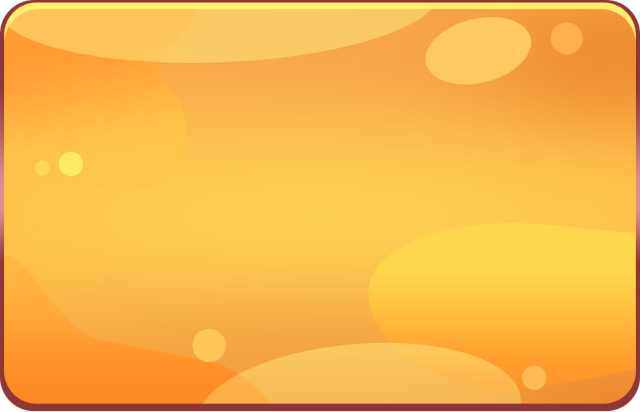
Give the GLSL for this background, as a WebGL 2 fragment shader.

```glsl
#version 300 es
precision highp float;
// Glossy amber panel with wavy blobs, soft bubbles and a maroon metallic frame.
uniform vec2 u_resolution;
out vec4 fragColor;

// Bubbles: centre, radius and brightness.
const vec4 BUBBLES[5] = vec4[5](
    vec4(680.0, 46.0, 19.0, 0.0), vec4(251.0, 415.0, 20.0, 0.4), vec4(641.0, 454.0, 14.5, 0.2),
    vec4(85.0, 197.0, 14.5, 1.0), vec4(51.0, 202.0, 9.0, 0.65));

// Smooth coverage of the region where d < 0.
float cover(float d) {
    return clamp(0.5 - d / max(fwidth(d), 0.0001), 0.0, 1.0);
}

float ellipse(vec2 q, vec2 radii) {
    return length(q / radii) - 1.0;
}

float roundBox(vec2 p, vec2 low, vec2 high, float radius) {
    vec2 q = abs(p - 0.5 * (low + high)) - 0.5 * (high - low) + radius;
    return length(max(q, 0.0)) + min(max(q.x, q.y), 0.0) - radius;
}

// Upper left blob: a round lobe joined to a wavy sheet.
float lobeBlob(vec2 p) {
    float right = 235.0 - 45.0 * smoothstep(10.0, 85.0, p.y)
                + 22.0 * smoothstep(82.0, 120.0, p.y);
    float lower = 188.0 + 22.0 * smoothstep(30.0, 110.0, p.x)
                - 60.0 * smoothstep(130.0, 210.0, p.x);
    float sheet = max(p.x - right, p.y - lower);
    return min(sheet, length(p - vec2(148.0, 155.0)) - 75.0);
}

// Lower left hill, falling away to the right.
float hillBlob(vec2 p) {
    float tail = max(p.x - 250.0, 0.0);
    float crest = 306.0 + 98.0 * smoothstep(0.0, 115.0, p.x)
                + 0.2 * max(p.x - 100.0, 0.0) + 0.0061 * tail * tail;
    return crest - p.y;
}

// Right blob: half an ellipse that runs off the right side.
float bayBlob(vec2 p) {
    vec2 q = p - vec2(612.0, 350.0);
    float run = max(q.x, 0.0) / 151.0;
    float above = 82.0 - 12.0 * smoothstep(0.0, 1.1, run);
    float below = 117.0 - 24.0 * run * sqrt(run);
    return ellipse(vec2(min(q.x, 0.0), q.y), vec2(170.0, mix(above, below, step(0.0, q.y))));
}

vec3 backdrop(vec2 p) {
    vec3 color = mix(vec3(0.97, 0.65, 0.30), vec3(1.0, 0.81, 0.32), smoothstep(50.0, 250.0, p.y));
    color = mix(color, vec3(0.95, 0.63, 0.26), smoothstep(270.0, 445.0, p.y));
    float side = abs(p.x - 384.0) / 384.0;
    color = mix(color, vec3(1.0, 0.71, 0.26), 0.45 * side * side);
    vec2 upper = (p - vec2(745.0, 65.0)) / vec2(180.0, 95.0);
    vec2 lower = (p - vec2(768.0, 495.0)) / vec2(180.0, 80.0);
    color = mix(color, vec3(0.93, 0.54, 0.19), 0.85 * exp(-dot(upper, upper)));
    return mix(color, vec3(0.92, 0.51, 0.17), 0.85 * exp(-dot(lower, lower)));
}

void main() {
    // The canvas spans 768 x 495 units, with y measured downwards.
    vec2 uv = gl_FragCoord.xy / u_resolution;
    vec2 p = vec2(uv.x, 1.0 - uv.y) * vec2(768.0, 495.0);
    vec3 color = backdrop(p);

    // Wavy colour layers
    vec3 lobe = mix(vec3(1.0, 0.61, 0.21), vec3(1.0, 0.78, 0.29),
                    smoothstep(45.0, 205.0, p.y + 0.2 * (p.x - 100.0)));
    color = mix(color, lobe, cover(lobeBlob(p)));
    vec3 hill = mix(vec3(1.0, 0.72, 0.26), vec3(1.0, 0.54, 0.14), smoothstep(305.0, 490.0, p.y));
    color = mix(color, hill, cover(hillBlob(p)));
    vec3 bay = mix(vec3(1.0, 0.845, 0.30), vec3(1.0, 0.58, 0.16), smoothstep(305.0, 475.0, p.y));
    color = mix(color, bay, cover(bayBlob(p)));

    // Translucent gloss, sheared at top and bottom
    vec2 q = p - vec2(262.0, 0.0);
    q.y += 0.035 * q.x;
    color = mix(color, vec3(1.0, 0.90, 0.49), 0.55 * cover(ellipse(q, vec2(265.0, 75.0))));
    q = p - vec2(430.0, 495.0);
    q.y += 0.07 * q.x;
    float fade = mix(0.6, 0.4, smoothstep(410.0, 485.0, p.y));
    color = mix(color, vec3(1.0, 0.88, 0.46), fade * cover(ellipse(q, vec2(195.0, 82.0))));

    // Tilted oval
    q = p - vec2(574.0, 61.0);
    q = vec2(0.97 * q.x - 0.242 * q.y, 0.242 * q.x + 0.97 * q.y);
    color = mix(color, vec3(1.0, 0.79, 0.39), cover(ellipse(q, vec2(64.5, 38.5))));

    for (int i = 0; i < 5; i++) {
        vec4 bubble = BUBBLES[i];
        vec3 tint = mix(vec3(1.0, 0.69, 0.31), vec3(1.0, 0.92, 0.38), bubble.w);
        color = mix(color, tint, cover(length(p - bubble.xy) - bubble.z));
    }

    // Bright upper rim
    float rim = cover(-roundBox(p, vec2(5.0, 11.0), vec2(763.0, 530.0), 42.0));
    color = mix(color, vec3(1.0, 0.93, 0.43), rim);

    // Metallic frame and the clear corners outside it
    float shine = smoothstep(90.0, 235.0, p.y) * (1.0 - smoothstep(245.0, 325.0, p.y));
    vec3 frame = mix(vec3(0.56, 0.21, 0.22), vec3(0.87, 0.56, 0.55), shine);
    color = mix(frame, color, cover(roundBox(p, vec2(5.0, 3.0), vec2(763.0, 485.0), 39.0)));
    color = mix(vec3(1.0), color, cover(roundBox(p, vec2(0.0), vec2(768.0, 494.0), 41.0)));
    fragColor = vec4(color, 1.0);
}
```
